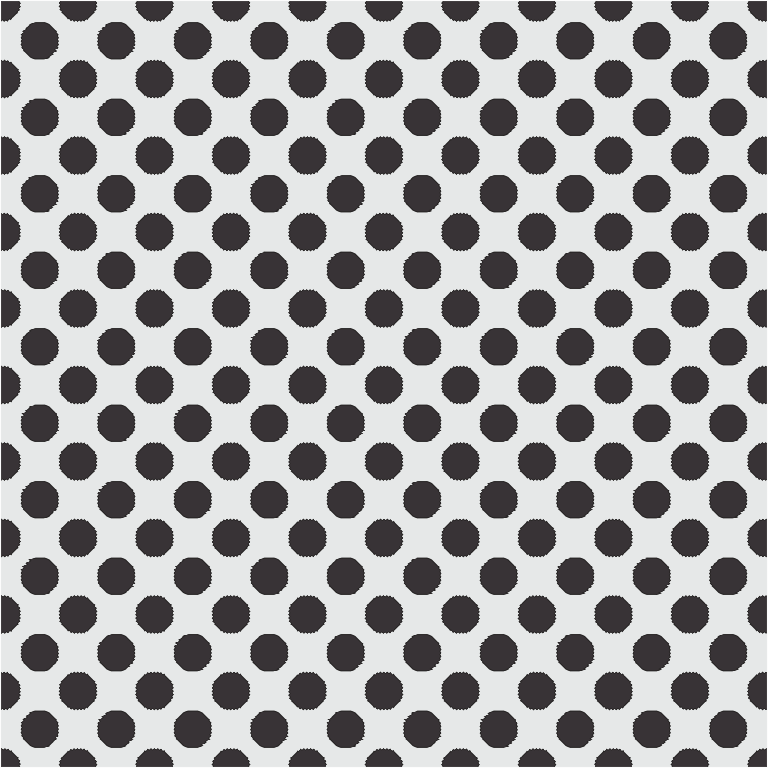
Write a three.js fragment shader that draws this pattern.

```glsl
// Staggered charcoal polka dots on pale grey: two interleaved square lattices,
// ten repeats each way. Each dot is a rounded octagon distance with a saw-tooth
// rim; one lattice has flat caps and ragged corners, the other toothed caps.
varying vec2 vUv;

const vec3 PAPER = vec3(0.90, 0.91, 0.91);
const vec3 INK = vec3(0.22, 0.20, 0.21);
const vec3 RIM = vec3(0.15, 0.14, 0.14);
const vec3 MARGIN = vec3(0.99);

const float PITCH = 0.0996;          // spacing of each lattice
const vec2 CENTRE = vec2(0.5, 0.4987);
const float APOTHEM = 0.0243;        // octagon half width
const float RADIUS = 0.0251;         // circle that trims its corners
const float TOOTH_PITCH = 0.0044;
const float TOOTH_DEPTH = 0.0009;
const float RIM_WIDTH = 0.0014;
const float MARGIN_WIDTH = 0.0014;

float hash(vec2 p) {
  return fract(sin(dot(p, vec2(12.9898, 78.233))) * 43758.5453);
}

// Triangle wave from -1 to 1
float sawTeeth(float t) {
  return abs(fract(t) - 0.5) * 4.0 - 1.0;
}

// Circle clipped by an octagon
float roundedOctagon(vec2 p, float apothem, float radius) {
  vec2 a = abs(p);
  float octagon = max(max(a.x, a.y), (a.x + a.y) * 0.7071) - apothem;
  return max(octagon, length(p) - radius);
}

// Distance to a dot; toothedCaps is 1 for teeth above and below, 0 for flat caps
float raggedDot(vec2 p, vec2 id, float toothedCaps) {
  vec2 dir = p / max(length(p), 0.0001);
  vec2 facing = smoothstep(0.78, 0.90, abs(dir));
  vec2 teeth = p / TOOTH_PITCH + 0.25 * hash(id);

  // Teeth along the left and right sides, then along the caps
  float relief = facing.x * sawTeeth(teeth.y) * mix(0.7, 1.0, toothedCaps);
  relief += facing.y * sawTeeth(teeth.x) * toothedCaps;

  // Uneven notches on the upper left and lower right corners
  float corner = smoothstep(0.82, 0.95, abs(dot(dir, vec2(0.7071, -0.7071))));
  float chip = hash(id + floor(teeth.y) + 3.7 * step(0.0, p.x));
  relief += corner * (1.0 - toothedCaps) * sawTeeth(teeth.y) * 1.5 * chip;

  return roundedOctagon(p, APOTHEM, RADIUS) - TOOTH_DEPTH * relief;
}

// Distance to the nearest dot of a square lattice through origin
float dotLattice(vec2 uv, vec2 origin, float toothedCaps) {
  vec2 grid = (uv - origin) / PITCH;
  vec2 id = floor(grid + 0.5);
  return raggedDot((grid - id) * PITCH, id, toothedCaps);
}

void main() {
  float soft = max(fwidth(vUv.x), 0.001) * 0.6;

  // Two lattices, half a repeat apart both ways
  float toothed = dotLattice(vUv, CENTRE, 1.0);
  float flatCapped = dotLattice(vUv, CENTRE + 0.5 * PITCH, 0.0);
  float d = min(toothed, flatCapped);

  // Ink with a slightly darker rim
  vec3 ink = mix(INK, RIM, smoothstep(-RIM_WIDTH - soft, -RIM_WIDTH + soft, d));
  vec3 color = mix(ink, PAPER, smoothstep(-soft, soft, d));

  // Hairline margin
  vec2 inset = min(vUv, 1.0 - vUv);
  float inside = smoothstep(-soft, soft, min(inset.x, inset.y) - MARGIN_WIDTH);
  gl_FragColor = vec4(mix(MARGIN, color, inside), 1.0);
}
```
